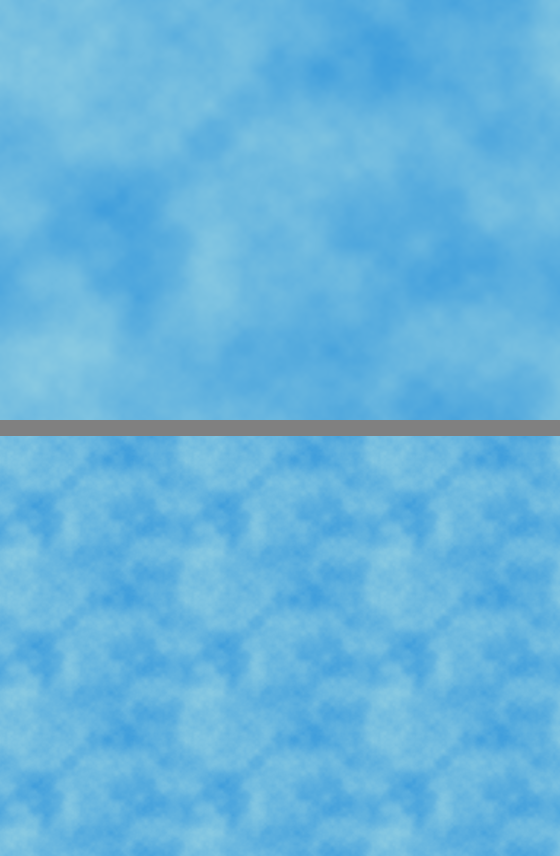
Top: one tile. Bottom: repeated 3 by 3.
Give the GLSL for this texture, as a Shadertoy shader.

```glsl
#define BASE_CELLS vec2(8.0, 6.0)
#define OCTAVES 5
#define GAIN 0.5
#define SEED 17.0
#define DEEP_BLUE vec3(0.200, 0.590, 0.857)
#define PALE_BLUE vec3(0.590, 0.822, 0.889)

float hash(vec2 p) {
    return fract(sin(dot(p, vec2(127.1, 311.7))) * 43758.5453);
}

// Value noise whose lattice wraps after a whole number of cells
float tileNoise(vec2 p, vec2 period, float seed) {
    vec2 cell = floor(p);
    vec2 f = fract(p);
    vec2 s = f * f * (3.0 - 2.0 * f);
    vec2 lo = mod(cell, period) + seed;
    vec2 hi = mod(cell + 1.0, period) + seed;
    float bottom = mix(hash(lo), hash(vec2(hi.x, lo.y)), s.x);
    float top = mix(hash(vec2(lo.x, hi.y)), hash(hi), s.x);
    return mix(bottom, top, s.y);
}

// Octaves double the cell count, so every layer still tiles
float cloudNoise(vec2 uv) {
    vec2 period = BASE_CELLS;
    float amplitude = 1.0;
    float sum = 0.0;
    float total = 0.0;
    for (int i = 0; i < OCTAVES; i++) {
        sum += amplitude * tileNoise(uv * period, period, SEED * float(i + 1));
        total += amplitude;
        amplitude *= GAIN;
        period *= 2.0;
    }
    return sum / total;
}

void mainImage(out vec4 fragColor, in vec2 fragCoord) {
    vec2 uv = fragCoord / iResolution.xy;
    float haze = cloudNoise(uv);
    fragColor = vec4(mix(DEEP_BLUE, PALE_BLUE, haze), 1.0);
}
```
